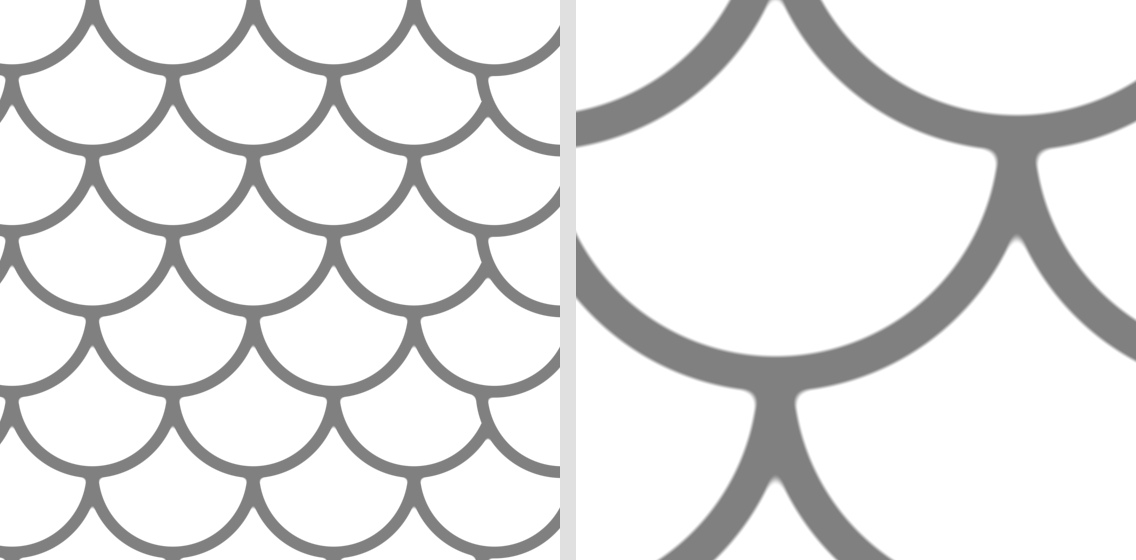
Left: the whole. Right: its middle third, enlarged.
A WebGL 2 fragment shader for this pattern:

```glsl
#version 300 es
precision highp float;
// Fish-scale pattern: staggered rows of grey semicircle outlines on white.

#define RADIUS 0.14355                // scale radius, also the row pitch
#define ORIGIN vec2(0.0215, -0.0182)  // centre of the first scale, from the top left
#define HALF_WIDTH 0.0105             // half the line thickness
#define FILLET 0.0105                 // rounding where lines join
#define SOFTNESS 0.0015               // half-width of the blurred edge
#define SHIFT_COLUMN 3.0              // first displaced column of the odd rows
#define SHIFT 0.0228                  // its displacement to the left
#define LINE_COLOR vec3(0.5)
#define SCALE_COLOR vec3(1.0)

uniform vec2 u_resolution;
out vec4 outColor;

float smoothMin(float a, float b, float k) {
  float h = max(k - abs(a - b), 0.0) / k;
  return min(a, b) - h * h * k * 0.25;
}

// Distance to the lower semicircle; q is relative to its centre, y downwards.
// Above the ends the distance grows faster, so the caps stay hidden.
float arcDistance(vec2 q) {
  if (q.y > 0.0) return abs(length(q) - RADIUS);
  return length(vec2(abs(q.x) - RADIUS, 3.0 * q.y));
}

// Distance to the outlines of one row; each scale covers the one to its left.
float rowDistance(vec2 p, float row) {
  float odd = mod(row, 2.0);
  float pitch = 2.0 * RADIUS;
  float startX = ORIGIN.x + odd * RADIUS;
  float nearest = floor((p.x - startX) / pitch + 0.5);
  float dist = 1.0;
  bool covered = false;
  for (int i = -1; i <= 1; i++) {
    float column = nearest + float(i);
    float shift = odd * step(SHIFT_COLUMN, column) * SHIFT;
    vec2 center = vec2(startX + column * pitch - shift, ORIGIN.y + row * RADIUS);
    vec2 q = p - center;
    float d = arcDistance(q);
    if (q.y > 0.0 && length(q) < RADIUS) {
      dist = d;
      covered = true;
    } else {
      // Round only the cusps outside the scales
      dist = smoothMin(dist, d, covered ? 0.0001 : FILLET);
    }
  }
  return dist;
}

void main() {
  vec2 uv = gl_FragCoord.xy / u_resolution;
  vec2 p = vec2(uv.x, 1.0 - uv.y);

  // Join the row at this height with the rows above and below
  float row = floor((p.y - ORIGIN.y) / RADIUS);
  float dist = 1.0;
  for (int j = -1; j <= 1; j++) {
    dist = smoothMin(dist, rowDistance(p, row + float(j)), FILLET);
  }

  float soft = max(SOFTNESS, 0.7 / u_resolution.y);
  float line = 1.0 - smoothstep(-soft, soft, dist - HALF_WIDTH);
  outColor = vec4(mix(SCALE_COLOR, LINE_COLOR, line), 1.0);
}
```
